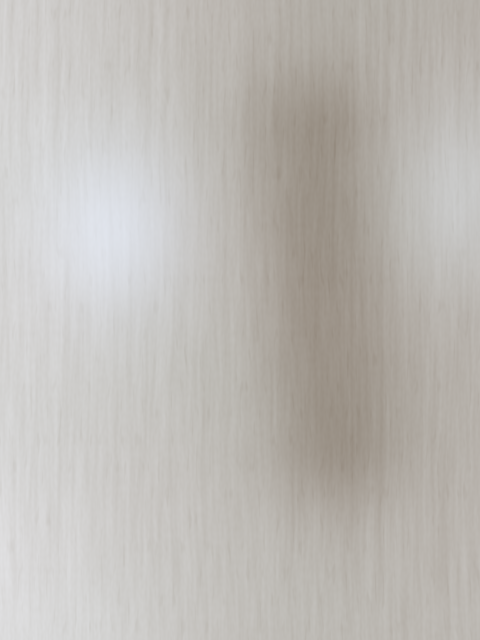
Reproduce this texture procedurally as a WebGL 1 fragment shader.

```glsl
precision highp float;
// Pale wood veneer with fine vertical grain, two soft reflections and a long shadow.
uniform vec2 u_resolution;

vec2 gradientAt(vec2 cell) {
  vec3 q = fract(cell.xyx * vec3(0.1031, 0.1030, 0.0973));
  q += dot(q, q.yzx + 33.33);
  float angle = 6.2832 * fract((q.x + q.y) * q.z);
  return vec2(cos(angle), sin(angle));
}

// Gradient noise, roughly -0.7 to 0.7
float noise(vec2 p) {
  vec2 i = floor(p), f = p - i;
  vec2 u = f * f * f * (f * (f * 6.0 - 15.0) + 10.0);
  vec2 e = vec2(1.0, 0.0);
  float low = mix(dot(gradientAt(i), f), dot(gradientAt(i + e), f - e), u.x);
  float high = mix(dot(gradientAt(i + e.yx), f - e.yx), dot(gradientAt(i + 1.0), f - 1.0), u.x);
  return mix(low, high, u.y);
}

float glow(vec2 p, vec2 center, vec2 size) {
  vec2 d = (p - center) / size;
  return exp(-dot(d, d));
}

float segmentDistance(vec2 p, vec2 a, vec2 b) {
  vec2 ab = b - a;
  return length(p - a - ab * clamp(dot(p - a, ab) / dot(ab, ab), 0.0, 1.0));
}

// Streaks along y, from broad bands down to short pores
float woodGrain(vec2 p) {
  p.x += 0.010 * noise(p * vec2(4.0, 2.2)) + 0.0016 * noise(p * vec2(30.0, 14.0));
  float bands = noise(p * vec2(34.0, 1.3) + 7.0);
  float lines = noise(p * vec2(95.0, 3.0) + 31.0);
  float fibres = noise(p * vec2(190.0, 13.0) + 53.0);
  float speckle = noise(p * vec2(230.0, 95.0) + 91.0);
  float pores = smoothstep(0.22, 0.55, noise(p * vec2(150.0, 24.0) + 17.0));
  return 0.010 * bands + 0.023 * lines + 0.020 * fibres + 0.011 * speckle - 0.018 * pores;
}

void main() {
  vec2 p = gl_FragCoord.xy / u_resolution.y;
  float x = gl_FragCoord.x / u_resolution.x;

  // Broad light falling off to the right, with shadow and reflections
  float leftGlow = glow(p, vec2(0.18, 0.64), vec2(0.115, 0.135));
  float rightGlow = glow(p, vec2(0.72, 0.69), vec2(0.11, 0.15));
  float shadowDistance = segmentDistance(p, vec2(0.485, 0.79), vec2(0.53, 0.31));
  float shadow = exp(-shadowDistance * shadowDistance / 0.0105);
  float light = mix(0.835, 0.71, smoothstep(-0.05, 0.72, x));
  light += 0.025 * (1.0 - smoothstep(0.0, 0.4, p.y)) - 0.02 * smoothstep(0.75, 1.0, p.y) * (1.0 - x);
  light += 0.085 * leftGlow + 0.085 * rightGlow - 0.105 * shadow;
  light += 0.008 * noise(p * vec2(5.0, 2.5) + 3.0);

  // Reflections wash out the grain
  light += woodGrain(p) * (1.0 - 0.5 * leftGlow - 0.3 * rightGlow);

  // Warm shade to cool highlight
  vec3 warmShade = vec2(0.60, 0.52).xxy - vec3(0.0, 0.037, 0.0);
  vec3 paleWood = vec3(0.74, 0.727, 0.705);
  vec3 coolLight = vec3(0.88, 0.882, 0.888);
  vec3 color = light < 0.74
    ? mix(warmShade, paleWood, (light - 0.60) / 0.14)
    : mix(paleWood, coolLight, (light - 0.74) / 0.14);
  color += vec3(-0.012, 0.0, 0.022) * leftGlow + vec3(-0.008, 0.0, 0.008) * rightGlow;
  color += vec3(0.006, -0.002, 0.0) * noise(p * 3.5 + 12.0);

  gl_FragColor = vec4(clamp(color, 0.0, 1.0), 1.0);
}
```
